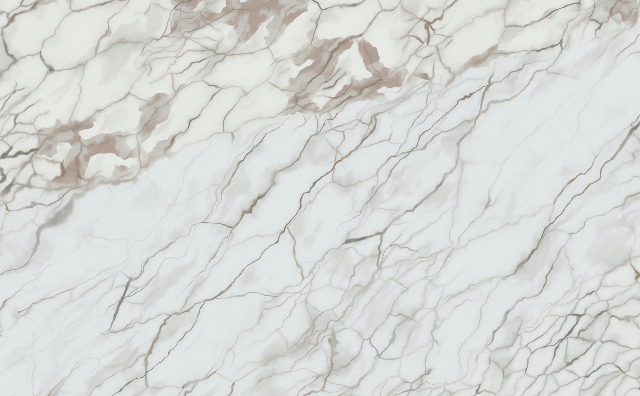
Give the GLSL for this texture, as a Shadertoy shader.

```glsl
// White marble slab with diagonal grey-brown veins and two brecciated corners.

const vec3 COOL_WHITE = vec3(0.884, 0.902, 0.905);
const vec3 WARM_WHITE = vec3(0.905, 0.912, 0.896);
const vec3 HAZE       = vec3(0.750, 0.745, 0.722);
const vec3 RUST_FILL  = vec3(0.640, 0.560, 0.510);
const vec3 GREY_FILL  = vec3(0.745, 0.730, 0.705);
const vec3 VEIN_GREY  = vec3(0.480, 0.470, 0.430);
const vec3 VEIN_BROWN = vec3(0.570, 0.500, 0.430);
const float VEIN_ANGLE = 0.86;     // direction of the long veins, radians
const float BAND_ANGLE = 0.62;     // direction of the broken stones
const float LONG_VEINS_PER_UNIT = 7.5;
const float WARP = 0.14;
const float SOFT = 0.0018;         // edge softness in canvas heights

float hash(vec2 p) {
    vec3 q = fract(p.xyx * 0.1031);
    q += dot(q, q.yzx + 33.33);
    return fract((q.x + q.y) * q.z);
}

vec2 hash2(vec2 p) { return vec2(hash(p), hash(p + 71.7)); }

float noise(vec2 p) {
    vec2 i = floor(p), f = fract(p);
    f = f * f * (3.0 - 2.0 * f);
    return mix(mix(hash(i), hash(i + vec2(1, 0)), f.x),
               mix(hash(i + vec2(0, 1)), hash(i + vec2(1, 1)), f.x), f.y);
}

float fbm(vec2 p) {
    float sum = 0.0, gain = 0.5;
    for (int i = 0; i < 5; i++) {
        sum += gain * noise(p);
        p = mat2(1.6, 1.2, -1.2, 1.6) * p + 9.3;
        gain *= 0.5;
    }
    return sum;
}

// x runs along the given direction, y across it
vec2 turn(vec2 p, float a) {
    return vec2(cos(a) * p.x + sin(a) * p.y, cos(a) * p.y - sin(a) * p.x);
}

// Borders of stretched cells: x = vein strength, y = distance to the border
vec2 cellVeins(vec2 p, float angle, float stretch, float scale, float width) {
    vec2 squeeze = scale * vec2(1.0 / stretch, 1.0);
    vec2 q = turn(p, angle) * squeeze;
    vec2 cell = floor(q), f = fract(q), home = vec2(0), toHome = vec2(9);
    for (int j = -1; j <= 1; j++)
    for (int i = -1; i <= 1; i++) {
        vec2 g = vec2(i, j), r = g + hash2(cell + g) - f;
        if (dot(r, r) < dot(toHome, toHome)) { toHome = r; home = g; }
    }
    vec2 result = vec2(0, 1);
    for (int j = -2; j <= 2; j++)
    for (int i = -2; i <= 2; i++) {
        vec2 g = home + vec2(i, j), r = g + hash2(cell + g) - f;
        vec2 gap = r - toHome;
        if (dot(gap, gap) < 0.0001) continue;
        vec2 n = normalize(gap);
        float d = dot(0.5 * (r + toHome), n) / length(n * squeeze);
        float strength = hash(2.0 * cell + home + g);   // same from both sides
        strength *= strength;
        float w = width * (0.4 + 1.6 * strength);
        float line = 1.0 - smoothstep(0.3 * w, w + SOFT, d);
        result = vec2(max(result.x, line * (0.25 + 0.75 * strength)), min(result.y, d));
    }
    return result;
}

// Long parallel veins that swell, fade and break off
vec2 longVeins(vec2 p) {
    vec2 q = turn(p, VEIN_ANGLE);
    float lane = q.y * LONG_VEINS_PER_UNIT + 1.5 * (noise(q * vec2(1.7, 2.5)) - 0.5);
    float id = floor(lane);
    float d = abs(fract(lane) - 0.5) / LONG_VEINS_PER_UNIT;
    float show = smoothstep(0.40, 0.72, noise(vec2(q.x * 3.0, id * 7.3)));
    float swell = noise(vec2(q.x * 9.0, id * 3.1 + 40.0));
    float w = 0.0006 + 0.0075 * show * swell * swell * swell;
    return vec2(show * (1.0 - smoothstep(0.4 * w, w + SOFT, d)), show * exp(-d / 0.010));
}

// Soft oval of nearly clean stone
float calm(vec2 p, vec2 centre, vec2 size) {
    return 1.0 - smoothstep(0.75, 1.1, length(turn(p - centre, BAND_ANGLE) / size));
}

void mainImage(out vec4 fragColor, in vec2 fragCoord) {
    vec2 p = fragCoord / iResolution.y;
    vec2 bend = vec2(fbm(p * 3.2), fbm(p * 3.2 + 17.0)) - 0.5;
    vec2 jag = vec2(fbm(p * 17.0 + 5.0), fbm(p * 17.0 + 31.0)) - 0.5;
    vec2 chipped = vec2(noise(p * 75.0), noise(p * 75.0 + 13.0)) - 0.5;
    vec2 s = p + WARP * bend + 0.036 * jag + 0.005 * chipped;

    // Zones: broken stone above and at lower right, clean slabs between
    float upper = smoothstep(-0.03, 0.03, s.y - 0.50 - 0.27 * s.x);
    float lower = smoothstep(-0.03, 0.06, 0.62 * (s.x - 1.0) - s.y);
    float middle = (1.0 - upper) * (1.0 - lower);
    float clean = max(calm(s, vec2(0.36, 0.50), vec2(0.40, 0.13)),
                  max(calm(s, vec2(1.42, 0.68), vec2(0.28, 0.11)),
                      calm(s, vec2(0.10, 0.10), vec2(0.20, 0.12))));
    float open = middle * (1.0 - 0.85 * clean);

    // Vein networks, coarse to fine
    float patchy = fbm(p * 5.5 + 3.0);
    float swell = smoothstep(0.42, 0.72, patchy);
    float grain = fbm(turn(s, BAND_ANGLE) * vec2(26.0, 55.0));
    float worn = 0.45 + 0.75 * smoothstep(0.30, 0.62, fbm(p * 26.0 + 90.0));
    vec2 stones = cellVeins(s, BAND_ANGLE, 1.9, 11.0, 0.0008 + 0.0028 * swell);
    vec2 chips  = cellVeins(s + 4.0, BAND_ANGLE, 2.0, 27.0, 0.0007 + 0.0018 * swell);
    vec2 slabs  = cellVeins(s + 8.0, VEIN_ANGLE - 0.08, 3.0, 10.0, 0.0005 + 0.0022 * swell);
    vec2 hairs  = cellVeins(s + 2.0, VEIN_ANGLE - 0.20, 2.4, 21.0, 0.0006);
    vec2 runs = longVeins(s);
    float chipZone = max(lower, upper * smoothstep(0.45, 0.54, fbm(p * 4.5 + 50.0)));
    float hairZone = smoothstep(0.38, 0.58, fbm(p * 4.0 + 23.0));

    float vein = max(upper * stones.x, 0.90 * chipZone * chips.x);
    vein = max(vein, 0.85 * open * slabs.x);
    vein = max(vein, 0.60 * open * hairZone * hairs.x);
    vein = max(vein * worn, 0.95 * open * runs.x * (0.4 + 0.6 * worn));

    // Cloudy stain around the veins
    float haze = 0.48 * upper * exp(-stones.y / 0.009)
               + 0.60 * chipZone * exp(-chips.y / 0.006)
               + 0.34 * open * exp(-slabs.y / 0.007)
               + 0.36 * open * hairZone * exp(-hairs.y / 0.005)
               + 0.32 * open * runs.y;
    float streaks = fbm(turn(s, VEIN_ANGLE) * vec2(11.0, 26.0) + 7.0);
    haze = haze * (0.35 + 1.3 * streaks)
         + (0.40 - 0.22 * clean) * smoothstep(0.50, 0.76, streaks);

    // Ragged rust and grey cement between the stones
    float cement = upper * smoothstep(0.46, 0.62, fbm(p * 5.0 + 12.0));
    float reach = (0.002 + 0.026 * cement) * (0.1 + 1.8 * fbm(p * 15.0 + 44.0));
    float fill = cement * (1.0 - smoothstep(reach - 0.003, reach + 0.001, stones.y));
    vec3 fillColor = mix(RUST_FILL, GREY_FILL, smoothstep(0.34, 0.62, grain));

    vec3 color = mix(COOL_WHITE, WARM_WHITE, max(upper, 0.4 * lower));
    color += 0.016 * (fbm(p * 6.0 + 60.0) - 0.5) + 0.014 * (hash(floor(p * 316.0)) - 0.5);
    color = mix(color, HAZE, clamp(haze, 0.0, 0.85));
    color = mix(color, fillColor, 0.80 * fill);
    vec3 veinColor = mix(VEIN_GREY, VEIN_BROWN, smoothstep(0.35, 0.65, fbm(p * 7.0 + 80.0)));
    color = mix(color, veinColor, clamp(vein * (0.6 + 0.7 * grain), 0.0, 0.9));
    fragColor = vec4(clamp(color, 0.0, 1.0), 1.0);
}
```
